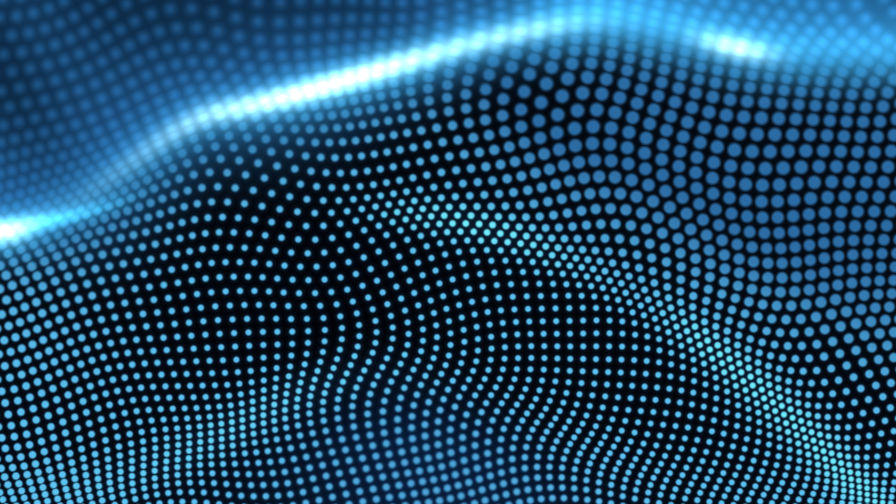
This background is drawn by a Shadertoy shader. Its source:

```glsl
float ridgeHeight(float x) {
    return 0.54 + 0.22 * smoothstep(0.0, 0.44, x) + 0.20 * smoothstep(0.25, 1.25, x)
         - 0.07 * smoothstep(1.15, 1.6, x);
}

// Signed distance above the long fold falling to the right
float foldDistance(vec2 p) {
    float u = max(p.x - 0.7, 0.0);
    return (p.y - 0.585 + 0.55 * u * u) / sqrt(1.0 + 1.21 * u * u);
}

// Signed height above the low mound at the bottom
float moundDistance(vec2 p) {
    float u = (p.x - 0.78) / 0.42;
    return p.y - 0.27 * exp(-u * u);
}

float bump(float x, float center, float width) {
    float u = (x - center) / width;
    return exp(-u * u);
}

// Warped grid coordinates, squeezed along each fold
vec2 lattice(vec2 p) {
    float ridge = ridgeHeight(p.x);
    vec2 q = vec2((p.x - 0.9) * mix(43.0, 24.0, p.y), p.y * (46.0 - 11.0 * p.y) - 13.0 * ridge);
    q.x += 5.0 * p.y;
    q += vec2(1.5, 1.3) * tanh(foldDistance(p) / 0.045) * smoothstep(0.55, 0.85, p.x);
    q += vec2(-0.7, 1.4) * tanh(moundDistance(p) / 0.06);
    q.y += 2.0 * tanh((p.y - ridge) / 0.08);
    q += 0.8 * sin(p.yx * vec2(9.0, 7.0) + vec2(1.0, 3.0));
    return q + 0.3 * sin(p.yx * vec2(19.0, 16.0) + p * 6.0);
}

// Canvas distance to the nearest grid point, and the local grid spacing
vec2 nearestDot(vec2 p) {
    const float e = 0.001;
    vec2 q = lattice(p);
    mat2 toCanvas = inverse(mat2((lattice(p + vec2(e, 0.0)) - q) / e,
                                 (lattice(p + vec2(0.0, e)) - q) / e));
    vec2 cell = fract(q) - 0.5;
    float nearest = 1.0;
    for (int j = -1; j <= 1; j++)
        for (int i = -1; i <= 1; i++)
            nearest = min(nearest, length(toCanvas * (cell - vec2(i, j))));
    return vec2(nearest, sqrt(abs(determinant(toCanvas))));
}

void mainImage(out vec4 fragColor, in vec2 fragCoord) {
    vec2 p = fragCoord / iResolution.y;
    float x = p.x;
    float slope = (ridgeHeight(x + 0.01) - ridgeHeight(x - 0.01)) / 0.02;
    float crest = (p.y - ridgeHeight(x)) / sqrt(1.0 + slope * slope);
    float depth = max(-crest, 0.0);
    float fold = foldDistance(p);
    float mound = moundDistance(p);
    vec2 nearest = nearestDot(p);
    float dist = nearest.x;

    vec3 blue = vec3(0.17, 0.42, 0.64);
    vec3 cyan = vec3(0.36, 0.76, 0.95);

    // Depth of field: dots grow and soften towards the ridge
    float close = exp(-depth / 0.14);
    float large = smoothstep(-0.06, 0.25, fold) * smoothstep(0.7, 1.15, x) * smoothstep(0.05, 0.55, p.y);
    float lowBlur = bump(x, 0.86, 0.36) * smoothstep(0.04, -0.16, mound);
    float radius = 0.0058 + 0.0075 * large + 0.004 * close * (1.0 - large)
                 + 0.0015 * bump(x, 0.0, 0.2) + 0.001 * lowBlur;
    radius = min(radius, 0.39 * nearest.y);
    float soft = 0.0028 + 0.003 * close + 0.0012 * large + 0.0015 * lowBlur;

    // Light gathered along the folds
    float foldLight = bump(fold, 0.0, 0.035)
                    * (bump(x, 0.95, 0.18) + 0.9 * smoothstep(1.25, 1.42, x));
    float moundLight = bump(mound, 0.0, 0.05) * bump(x, 0.5, 0.3);

    // Sharp sheet of dots
    vec3 dotColor = mix(cyan, blue, clamp(0.95 * large + 0.6 * close + 0.35 * lowBlur, 0.0, 1.0));
    dotColor = mix(dotColor, vec3(0.44, 0.93, 0.99), clamp(foldLight + 0.4 * moundLight, 0.0, 1.0));
    vec3 sheet = vec3(0.0, 0.005, 0.02) + vec3(0.02, 0.08, 0.16) * lowBlur;
    sheet += blue * (0.12 * foldLight + 0.12 * moundLight);
    sheet += 0.3 * blue * bump(dist, 0.0, radius + 0.004);
    sheet = mix(sheet, dotColor, smoothstep(radius + soft, radius - soft, dist));

    // Mist hanging below the ridge, thicker on the left
    float mistDepth = mix(0.115, 0.065, smoothstep(0.55, 1.1, x)) * mix(0.55, 1.0, smoothstep(0.0, 0.3, x));
    float mist = bump(depth, 0.0, mistDepth);
    sheet = mix(sheet, vec3(0.13, 0.38, 0.59), 0.8 * mist);

    // Blurred sheet behind the ridge, with broad slanted bands
    vec3 sky = mix(vec3(0.08, 0.24, 0.39), vec3(0.14, 0.43, 0.64),
                   smoothstep(0.8, 1.2, x) * (1.0 - 0.3 * smoothstep(1.5, 1.8, x)));
    sky += blue * 0.26 * bump(crest, 0.0, 0.15);
    sky += blue * 0.06 * sin(9.0 * x + 13.0 * p.y + 2.0 * sin(7.0 * x));
    sky += blue * 0.36 * (bump(dist, 0.0, 0.013) - 0.45);
    vec3 color = mix(sheet, sky, smoothstep(-0.03, 0.03, crest));

    // Glow and white core of the ridge
    float rightSide = smoothstep(0.95, 1.2, x);
    float glow = bump(crest, 0.0, mix(0.045, 0.06, rightSide));
    float glowPower = 0.2 + 0.6 * bump(x, 0.72, 0.36) + 0.5 * bump(x, 0.0, 0.1) + 0.3 * rightSide;
    color += vec3(0.17, 0.45, 0.5) * glow * glowPower;
    float corePower = bump(x, 0.66, 0.3) + 0.9 * bump(x, 0.0, 0.06)
                    + 0.8 * bump(x, 1.46, 0.07) + 0.3 * bump(x, 1.05, 0.12);
    float sparkle = 0.8 + 0.3 * bump(dist, 0.0, 0.012);
    color += vec3(0.85, 0.75, 0.6) * bump(crest, 0.0, 0.022) * corePower * sparkle;

    // Lower lip branching off at the left edge
    float lip = p.y - 0.545 - 0.13 * x - 0.4 * x * x;
    color += vec3(0.15, 0.4, 0.45) * bump(lip, 0.0, 0.016) * smoothstep(0.32, 0.1, x);

    fragColor = vec4(clamp(color, 0.0, 1.0), 1.0);
}
```
